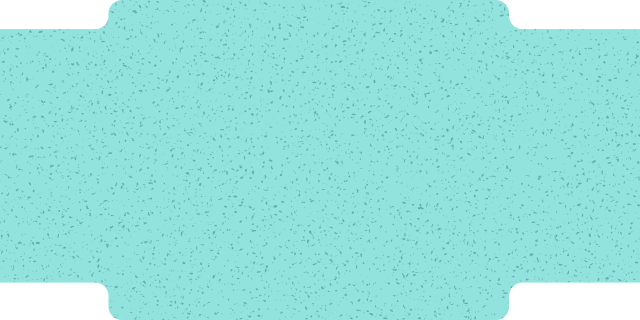
A WebGL 2 fragment shader for this texture:

```glsl
#version 300 es
precision highp float;
// Aqua ticket-shaped panel with notched, rounded corners on white,
// sprinkled with small ragged grains: two jittered cell layers of
// stretched ellipses whose outlines are bent by value noise.

#define BASE vec3(0.572, 0.886, 0.871)
#define GRAIN vec3(0.405, 0.680, 0.685)
#define PANEL_CENTER vec2(0.965, 0.5)
#define PANEL_HALF vec2(0.626, 0.5)
#define BAND_MID 0.513
#define BAND_HALF 0.396
#define CORNER 0.042
#define COARSE_CELL 0.0235
#define FINE_CELL 0.0130
#define COARSE_SHARE 0.66
#define FINE_SHARE 0.36
#define RAGGED 0.0036

uniform vec2 u_resolution;
out vec4 fragColor;

float hash(vec2 p) {
    return fract(sin(dot(p, vec2(127.1, 311.7))) * 43758.5453);
}

float valueNoise(vec2 p) {
    vec2 i = floor(p), f = fract(p);
    f = f * f * (3.0 - 2.0 * f);
    float low = mix(hash(i), hash(i + vec2(1, 0)), f.x);
    float high = mix(hash(i + vec2(0, 1)), hash(i + vec2(1, 1)), f.x);
    return mix(low, high, f.y);
}

// Signed distance to the corner of a box, rounded by CORNER;
// e holds the signed distances to its two sides.
float roundedCorner(vec2 e) {
    vec2 w = e + CORNER;
    return length(max(w, 0.0)) + min(max(w.x, w.y), 0.0) - CORNER;
}

// Tall panel joined to a full-width band by rounded inner corners.
float ticket(vec2 p) {
    float panel = roundedCorner(abs(p - PANEL_CENTER) - PANEL_HALF);
    vec2 outside = vec2(abs(p.x - PANEL_CENTER.x) - PANEL_HALF.x,
                        abs(p.y - BAND_MID) - BAND_HALF);
    float notch = roundedCorner(-outside);
    return min(panel, max(outside.y - CORNER, -notch));
}

// Coverage by one layer of grains, at most one grain per cell.
float grains(vec2 p, float cell, float share, vec2 small, vec2 large,
             float seed, float blur) {
    vec2 home = floor(p / cell);
    float cover = 0.0;
    for (int y = -1; y <= 1; y++)
    for (int x = -1; x <= 1; x++) {
        vec2 id = home + vec2(x, y);
        vec2 key = id + seed;
        if (hash(key) > share) continue;
        vec2 jitter = vec2(hash(key + 17.3), hash(key + 41.9));
        vec2 d = p - (id + jitter) * cell;
        // Mostly level or upright, with some tilt.
        float turn = hash(key + 63.1);
        float angle = 1.5708 * step(0.55, turn) + 1.3 * (hash(key + 88.7) - 0.5);
        float c = cos(angle), s = sin(angle);
        d = vec2(c * d.x + s * d.y, c * d.y - s * d.x);
        float stretch = hash(key + 109.3), width = hash(key + 131.7);
        vec2 radius = mix(small, large, vec2(stretch * stretch, width));
        float k = length(d / radius);
        float dist = k * (k - 1.0) / max(length(d / (radius * radius)), 1.0);
        cover = max(cover, clamp(0.5 - dist / blur, 0.0, 1.0));
    }
    return cover;
}

float speckle(vec2 p, float blur) {
    vec2 bend = vec2(valueNoise(p * 210.0), valueNoise(p * 210.0 + 57.0)) - 0.5;
    vec2 q = p + RAGGED * bend;
    float coarse = grains(q, COARSE_CELL, COARSE_SHARE,
                          vec2(0.0024, 0.0014), vec2(0.0068, 0.0029), 5.0, blur);
    float fine = grains(q, FINE_CELL, FINE_SHARE,
                        vec2(0.0011, 0.0007), vec2(0.0034, 0.0014), 230.0, blur);
    return max(coarse, fine);
}

void main() {
    float px = 1.0 / u_resolution.y;
    vec2 p = gl_FragCoord.xy * px;

    // Four samples per pixel keep the smallest grains soft.
    float dark = 0.0;
    for (int i = 0; i < 4; i++) {
        vec2 offset = vec2(i % 2, i / 2) * 0.5 - 0.25;
        dark += 0.25 * speckle(p + offset * px, 0.5 * px);
    }

    vec3 color = mix(BASE, GRAIN, dark);
    float inside = clamp(0.5 - ticket(p) / px, 0.0, 1.0);
    fragColor = vec4(mix(vec3(1.0), color, inside), 1.0);
}
```
